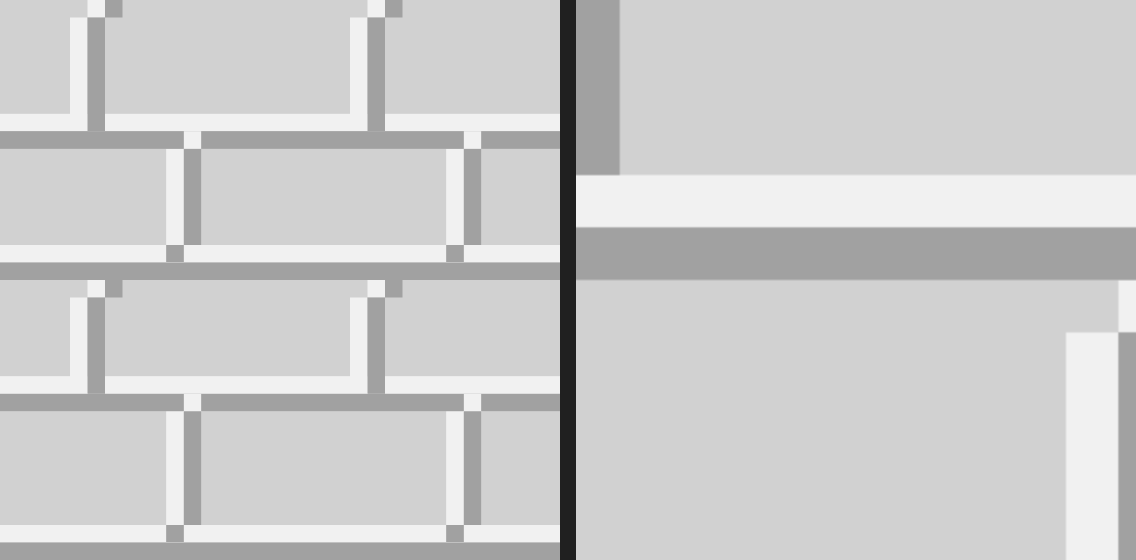
Left, the full canvas; right, a detail of the centre.
This texture is drawn by a three.js fragment shader. Its source:

```glsl
// Pixel-style brick wall: two staggered courses per tile, tiled twice across and down.
// Each joint is a highlight strip beside a shadow strip, built from periodic boxes
// on a 32 by 32 cell grid; the middle bed joint sits one cell higher in the lower tile.
varying vec2 vUv;

// Soft coverage of the interval from a to b, repeating every 16 cells
float span(float x, float a, float b) {
  float d = abs(mod(x - 0.5 * (a + b) + 8.0, 16.0) - 8.0) - 0.5 * (b - a);
  return 1.0 - smoothstep(-0.03, 0.03, d);
}

// Soft periodic rectangle between two opposite corners
float box(vec2 p, vec2 a, vec2 b) {
  return span(p.x, a.x, b.x) * span(p.y, a.y, b.y);
}

void main() {
  vec3 face = vec3(0.82);
  vec3 highlight = vec3(0.945);
  vec3 shadow = vec3(0.63);

  // Cells counted from the top left
  vec2 p = vec2(vUv.x, 1.0 - vUv.y) * 32.0;
  float bed = 7.5 - step(16.0, p.y);

  // Bright strips: bed joints, head joints and the raised corner above the upper head
  float lit = max(span(p.y, bed - 1.0, bed), span(p.y, 14.0, 15.0));
  lit = max(lit, box(p, vec2(4.0, 1.0), vec2(5.0, bed)));
  lit = max(lit, box(p, vec2(5.0, 0.0), vec2(6.0, 1.0)));
  lit = max(lit, box(p, vec2(9.5, bed + 1.0), vec2(10.5, 14.0)));

  // Dark strips: bed joints, head joints and their stepped ends
  float shade = max(span(p.y, bed, bed + 1.0), span(p.y, 15.0, 16.0));
  shade = max(shade, box(p, vec2(5.0, 1.0), vec2(6.0, bed)));
  shade = max(shade, box(p, vec2(6.0, 0.0), vec2(7.0, 1.0)));
  shade = max(shade, box(p, vec2(10.5, bed + 1.0), vec2(11.5, 14.0)));
  shade = max(shade, box(p, vec2(9.5, 14.0), vec2(10.5, 15.0)));

  // Bright notch cut through the middle bed joint
  float notch = box(p, vec2(10.5, bed), vec2(11.5, bed + 1.0));

  vec3 color = mix(face, highlight, lit);
  color = mix(color, shadow, shade);
  color = mix(color, highlight, notch);
  gl_FragColor = vec4(color, 1.0);
}
```
